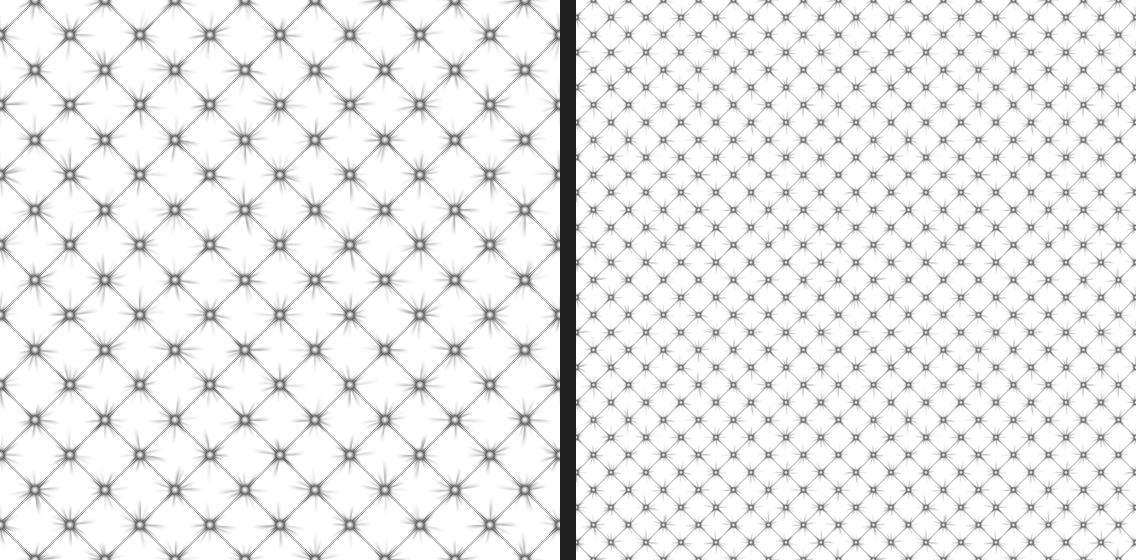
Left: one tile. Right: repeated 2 by 2.
A WebGL 1 fragment shader for this pattern:

```glsl
precision highp float;

uniform vec2 u_resolution;

float hash(vec2 id, float seed) {
  return fract(sin(dot(id, vec2(12.99, 78.23)) + seed * 37.71) * 4375.85);
}

// Box-filtered coverage of a stroke at distance d from its centre
float stroke(float d, float halfWidth, float px) {
  return clamp((d + halfWidth) / px + 0.5, 0.0, 1.0)
       - clamp((d - halfWidth) / px + 0.5, 0.0, 1.0);
}

// Soft wisp of shade along a crease, sharper on one flank
float crease(vec2 p, float angle, float fullness, float bend, float lean) {
  float c = cos(angle), s = sin(angle);
  float reach = fullness * 0.5 / (abs(c) + abs(s));
  float along = dot(p, vec2(c, s));
  float across = dot(p, vec2(-s, c)) - bend * along * along;
  float width = (0.010 + 0.055 * max(along, 0.0)) * (across * lean > 0.0 ? 0.6 : 1.3);
  float fade = smoothstep(0.03, 0.13, along) * (1.0 - smoothstep(0.35 * reach, reach, along));
  return fade * exp(-across * across / (width * width));
}

// Double seam with shade, opening out towards the button
float seam(float across, float along, float spread, float px) {
  float rest = clamp(1.0 - along / 0.3535, 0.0, 1.0);
  float gap = 0.008 + 0.016 * spread * rest * rest;
  float thread = stroke(abs(across) - gap, 0.0038, px) * (0.55 + 0.12 * rest);
  float width = 0.012 + 0.026 * rest;
  float shade = 0.32 * rest * rest * exp(-across * across / (width * width));
  return 1.0 - (1.0 - min(thread, 1.0)) * (1.0 - shade);
}

void main() {
  vec2 uv = gl_FragCoord.xy / u_resolution * 8.0;
  float px = 8.0 / min(u_resolution.x, u_resolution.y);

  // Diagonal lattice: every whole point carries a button
  vec2 lattice = vec2(uv.x + uv.y, uv.x - uv.y) - 0.5;
  vec2 node = floor(lattice + 0.5);
  vec2 q = (lattice - node) * 0.70711;
  vec2 centre = vec2(node.x + node.y + 1.0, node.x - node.y);
  vec2 p = uv - centre * 0.5;
  vec2 id = floor(mod(centre + 0.5, 16.0));
  float r = length(p);

  // Fabric creases radiating from the button
  float light = 1.0;
  for (int i = 0; i < 12; i++) {
    float k = float(i);
    float angle = radians(30.0 * k + 22.0 * (hash(id, k) - 0.5));
    float fullness = 0.62 + 0.36 * hash(id, k + 20.0);
    float bend = 0.5 * (hash(id, k + 40.0) - 0.5);
    float lean = hash(id, k + 60.0) - 0.5;
    float depth = 0.08 + 0.24 * hash(id, k + 80.0);
    light *= 1.0 - depth * crease(p, angle, fullness, bend, lean);
  }

  // Seams along both diagonals
  float spreadA = hash(id, q.y > 0.0 ? 101.0 : 102.0);
  float spreadB = hash(id, q.x > 0.0 ? 103.0 : 104.0);
  float clearing = smoothstep(0.05, 0.1, r) * 0.5 + 0.5;
  light *= 1.0 - clearing * seam(q.x, abs(q.y), spreadA, px);
  light *= 1.0 - clearing * seam(q.y, abs(q.x), spreadB, px);

  // Dimple around the button
  float dimple = max(r - 0.055, 0.0) / 0.038;
  light *= 1.0 - 0.46 * exp(-dimple * dimple);

  // Domed button with a dark rim
  float dome = mix(0.94, 0.57, smoothstep(0.005, 0.055, length(p - vec2(-0.002, 0.005))));
  dome *= 1.0 - 0.38 * smoothstep(0.044, 0.064, r);
  light = mix(light, dome, 1.0 - smoothstep(0.064 - 0.5 * px, 0.064 + 0.5 * px, r));

  gl_FragColor = vec4(vec3(light), 1.0);
}
```
